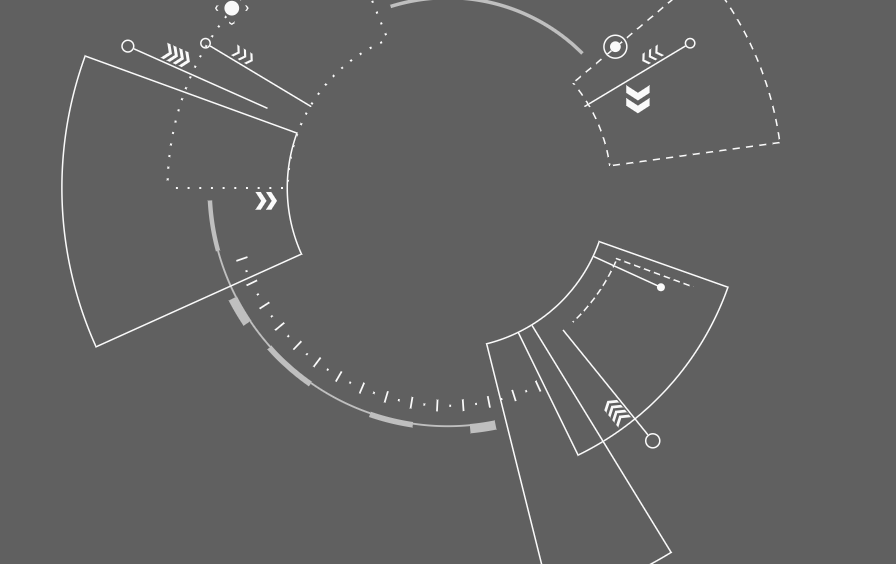
A WebGL 1 fragment shader for this background:

```glsl
precision highp float;
// Thin white technical dial on flat grey: annular sectors, pins, chevrons and
// a tick scale around one hub. Everything is a signed distance, in units of
// 1/483 of the canvas height with y pointing down; angles are in degrees.

uniform vec2 u_resolution;

const float HAIR = 0.65; // half width of a fine line

float degreesFrom(float angle, float middle) {
  return mod(angle - middle + 180.0, 360.0) - 180.0;
}

// Filled ring piece; polar = (radius, angle)
float band(vec2 polar, float r0, float r1, float a0, float a1) {
  float turn = abs(degreesFrom(polar.y, 0.5 * (a0 + a1))) - 0.5 * (a1 - a0);
  return max(abs(polar.x - 0.5 * (r0 + r1)) - 0.5 * (r1 - r0), radians(turn) * polar.x);
}

float arc(vec2 polar, float r, float halfWidth, float a0, float a1) {
  return band(polar, r - halfWidth, r + halfWidth, a0, a1);
}

float dashes(float along, float period, float dashLength) {
  return abs(mod(along, period) - 0.5 * period) - 0.5 * dashLength;
}

// Broken outline of a ring piece: dashes run along the nearest side
float brokenSector(vec2 polar, vec2 radii, vec2 angles, float period, float dashLength, float halfWidth) {
  float middle = 0.5 * (angles.x + angles.y);
  float turn = degreesFrom(polar.y, middle);
  float side = radians(abs(turn) - 0.5 * (angles.y - angles.x)) * polar.x;
  float rim = abs(polar.x - 0.5 * (radii.x + radii.y)) - 0.5 * (radii.y - radii.x);
  float rimRadius = polar.x < 0.5 * (radii.x + radii.y) ? radii.x : radii.y;
  float along = side > rim ? polar.x - radii.x : radians(turn) * rimRadius;
  return max(abs(max(side, rim)) - halfWidth, dashes(along, period, dashLength));
}

float segment(vec2 p, vec2 a, vec2 b) {
  vec2 ab = b - a;
  return length(p - a - ab * clamp(dot(p - a, ab) / dot(ab, ab), 0.0, 1.0));
}

float ring(vec2 p, vec2 center, float r) {
  return abs(length(p - center) - r) - HAIR;
}

// Hollow knob with a stem
float pin(vec2 p, vec2 knob, vec2 tail, float r) {
  float stem = max(segment(p, knob, tail) - HAIR, r - length(p - knob));
  return min(ring(p, knob, r), stem);
}

// Row of count arrowheads centred on center, pointing along heading
float chevrons(vec2 p, vec2 center, float heading, float count, float gap, float halfHeight, float thickness) {
  float a = radians(heading);
  vec2 dir = vec2(cos(a), sin(a));
  vec2 q = vec2(dot(p - center, dir), abs(dot(p - center, vec2(-dir.y, dir.x))));
  float last = 0.5 * (count - 1.0);
  float x = q.x + 0.65 * (q.y - 0.5 * halfHeight);
  x -= gap * (clamp(floor(x / gap + last + 0.5), 0.0, count - 1.0) - last);
  return max(0.84 * (abs(x) - 0.5 * thickness), q.y - halfHeight);
}

// Alternating long ticks and dots
float tickScale(vec2 polar) {
  float stepAngle = 3.41;
  float i = clamp(floor((polar.y - 65.5) / stepAngle + 0.5), 0.0, 28.0);
  float halfLength = mod(i, 2.0) < 0.5 ? 5.0 : 0.9;
  float across = abs(radians(polar.y - 65.5 - i * stepAngle)) * polar.x;
  return max(abs(polar.x - 186.5) - halfLength, across - 0.75);
}

void main() {
  float pixel = 483.0 / u_resolution.y;
  vec2 p = vec2(gl_FragCoord.x, u_resolution.y - gl_FragCoord.y) * pixel;
  vec2 fromHub = p - vec2(383.5, 161.0);
  vec2 polar = vec2(length(fromHub), degrees(atan(fromHub.y, fromHub.x)));

  // Pale grey ring with thicker pieces, and the upper arc
  float pale = arc(polar, 204.0, 0.8, 79.0, 177.0);
  pale = min(pale, arc(polar, 204.0, 1.9, 164.7, 177.0));
  pale = min(pale, arc(polar, 205.0, 2.4, 125.0, 138.2));
  pale = min(pale, arc(polar, 205.0, 2.4, 98.4, 109.0));
  pale = min(pale, arc(polar, 207.0, 4.0, 146.0, 152.8));
  pale = min(pale, arc(polar, 207.0, 4.0, 78.6, 84.7));
  pale = min(pale, arc(polar, 163.0, 1.5, -107.5, -45.0));

  // Solid sector outlines
  float white = abs(band(polar, 137.5, 330.5, 155.7, 200.0)) - HAIR;
  white = min(white, abs(band(polar, 137.5, 254.5, 19.5, 64.0)) - HAIR);
  white = min(white, abs(band(polar, 137.5, 366.0, 58.5, 76.0)) - HAIR);

  // Dotted and dashed outlines
  white = min(white, brokenSector(polar, vec2(137.0, 240.0), vec2(180.0, 248.0), 10.0, 1.7, 0.85));
  white = min(white, brokenSector(polar, vec2(140.0, 287.0), vec2(-40.0, -7.8), 11.5, 6.0, HAIR));
  float innerArc = max(arc(polar, 157.0, HAIR, 22.8, 47.0), dashes(radians(polar.y) * 157.0, 9.0, 5.5));
  float innerSide = max(segment(p, vec2(528.0, 221.5), vec2(593.0, 245.5)) - HAIR, dashes(polar.x, 9.0, 5.5));
  white = min(white, min(innerArc, innerSide));
  white = min(white, tickScale(polar));

  // Pins
  white = min(white, pin(p, vec2(109.5, 39.5), vec2(228.5, 92.5), 5.0));
  white = min(white, pin(p, vec2(176.0, 37.0), vec2(266.0, 91.0), 4.0));
  white = min(white, pin(p, vec2(591.0, 37.0), vec2(501.0, 91.0), 4.0));
  white = min(white, pin(p, vec2(559.0, 377.5), vec2(482.5, 283.0), 6.0));
  white = min(white, segment(p, vec2(566.0, 246.0), vec2(508.0, 219.5)) - HAIR);
  white = min(white, length(p - vec2(566.0, 246.0)) - 3.4);

  // Round markers
  white = min(white, length(p - vec2(198.5, 7.0)) - 6.3);
  for (int i = 0; i < 3; i++) {
    float heading = 90.0 * float(i);
    vec2 offset = 13.0 * vec2(cos(radians(heading)), sin(radians(heading)));
    white = min(white, chevrons(p, vec2(198.5, 7.0) + offset, heading, 1.0, 9.0, 2.3, 1.4));
  }
  white = min(white, length(p - vec2(527.0, 40.0)) - 4.6);
  white = min(white, ring(p, vec2(527.0, 40.0), 9.8));

  // Arrowhead rows
  white = min(white, chevrons(p, vec2(151.5, 48.0), 24.0, 4.0, 5.6, 7.0, 3.0));
  white = min(white, chevrons(p, vec2(208.5, 47.5), 31.0, 3.0, 6.5, 5.2, 2.2));
  white = min(white, chevrons(p, vec2(558.0, 47.5), 149.0, 3.0, 6.5, 5.2, 2.2));
  white = min(white, chevrons(p, vec2(527.5, 352.5), 231.0, 4.0, 5.4, 7.0, 2.8));
  white = min(white, chevrons(p, vec2(228.0, 172.0), 0.0, 2.0, 9.0, 7.6, 4.6));
  white = min(white, chevrons(p, vec2(546.3, 85.0), 90.0, 2.0, 11.0, 10.0, 6.6));

  vec3 color = mix(vec3(0.376), vec3(0.75), clamp(0.5 - pale / pixel, 0.0, 1.0));
  color = mix(color, vec3(0.98), clamp(0.5 - white / pixel, 0.0, 1.0));
  gl_FragColor = vec4(color, 1.0);
}
```
